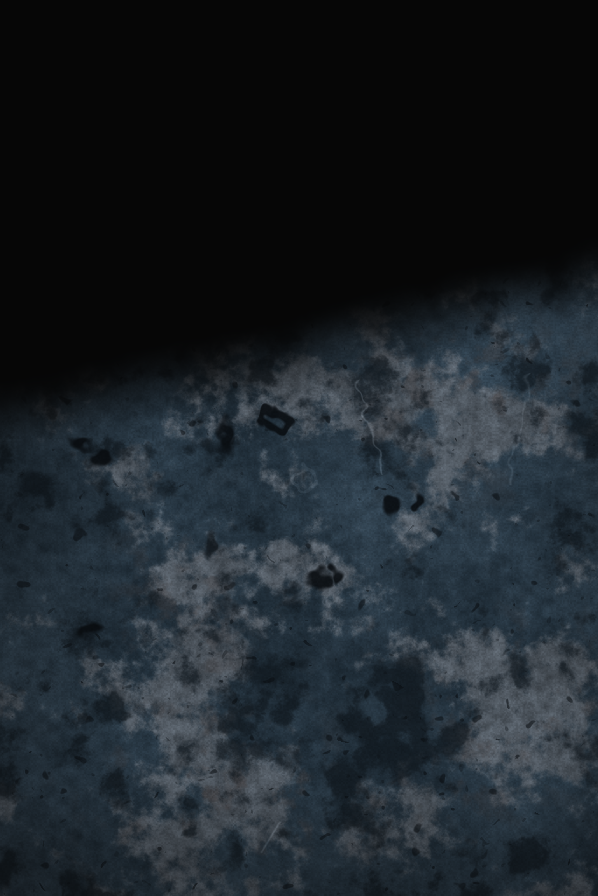
Give the GLSL for this texture, as a WebGL 1 fragment shader.

```glsl
precision highp float;
// Weathered slate-blue plaster under a slanting, soft-edged black shadow.
uniform vec2 u_resolution;

float hash(vec2 p) {
  return fract(sin(dot(p, vec2(127.1, 311.7))) * 43758.5453);
}

float noise(vec2 p) {
  vec2 i = floor(p), f = fract(p);
  f = f * f * (3.0 - 2.0 * f);
  return mix(mix(hash(i), hash(i + vec2(1.0, 0.0)), f.x),
             mix(hash(i + vec2(0.0, 1.0)), hash(i + 1.0), f.x), f.y);
}

float fbm(vec2 p) {
  float sum = 0.0, amp = 0.5;
  for (int i = 0; i < 6; i++) {
    sum += amp * noise(p);
    p = mat2(1.6, 1.2, -1.2, 1.6) * p + 7.3;
    amp *= 0.56;
  }
  return sum * 0.9;
}

// Broad soft region, 1 at its centre
float region(vec2 p, vec2 centre, vec2 radius) {
  vec2 d = (p - centre) / radius;
  return exp(-dot(d, d));
}

// Small stain with a soft rim
float blot(vec2 p, vec2 centre, vec2 radius) {
  return 1.0 - smoothstep(0.55, 1.25, length((p - centre) / radius));
}

float ring(vec2 p, vec2 centre, vec2 radius, float width) {
  float d = abs(length((p - centre) / radius) - 1.0);
  return 1.0 - smoothstep(width * 0.4, width, d);
}

float scratch(vec2 p, vec2 a, vec2 b, float width) {
  vec2 pa = p - a, ba = b - a;
  float t = clamp(dot(pa, ba) / dot(ba, ba), 0.0, 1.0);
  return 1.0 - smoothstep(0.0, width, length(pa - ba * t));
}

// Scattered specks, one candidate per grid cell
float specks(vec2 p, float scale, float density) {
  vec2 cell = floor(p * scale), f = fract(p * scale);
  vec2 centre = 0.3 + 0.4 * vec2(hash(cell + 3.1), hash(cell + 8.7));
  float radius = mix(0.08, 0.28, hash(cell + 5.9));
  float present = step(hash(cell + 1.7), density);
  return present * (1.0 - smoothstep(radius * 0.5, radius, length(f - centre)));
}

float paleAreas(vec2 p) {
  return region(p, vec2(0.53, 0.55), vec2(0.14, 0.09))
       + 0.8 * region(p, vec2(0.20, 0.33), vec2(0.07, 0.11))
       + 1.1 * region(p, vec2(0.59, 0.22), vec2(0.11, 0.08))
       + region(p, vec2(0.23, 0.11), vec2(0.12, 0.11))
       + 0.6 * region(p, vec2(0.45, 0.11), vec2(0.14, 0.05));
}

float darkAreas(vec2 p) {
  return region(p, vec2(0.39, 0.19), vec2(0.11, 0.08))
       + 1.2 * region(p, vec2(0.50, 0.04), vec2(0.10, 0.05))
       + 0.7 * region(p, vec2(0.06, 0.46), vec2(0.10, 0.08))
       + 0.8 * region(p, vec2(0.65, 0.52), vec2(0.04, 0.04))
       + 0.5 * region(p, vec2(0.02, 0.05), vec2(0.12, 0.16));
}

float stains(vec2 p) {
  float s = blot(p, vec2(0.254, 0.516), vec2(0.010, 0.019));
  s = max(s, ring(p, vec2(0.307, 0.531), vec2(0.014, 0.010), 0.6));
  s = max(s, blot(p, vec2(0.289, 0.528), vec2(0.007)));
  s = max(s, blot(p, vec2(0.358, 0.354), vec2(0.013, 0.011)));
  s = max(s, blot(p, vec2(0.376, 0.358), vec2(0.008)));
  s = max(s, blot(p, vec2(0.090, 0.505), vec2(0.014, 0.009)));
  s = max(s, blot(p, vec2(0.111, 0.486), vec2(0.014, 0.010)));
  s = max(s, blot(p, vec2(0.436, 0.437), vec2(0.010, 0.008)));
  s = max(s, blot(p, vec2(0.466, 0.440), vec2(0.006, 0.008)));
  s = max(s, blot(p, vec2(0.104, 0.297), vec2(0.016, 0.009)));
  return max(s, 0.7 * blot(p, vec2(0.234, 0.392), vec2(0.006, 0.018)));
}

void main() {
  vec2 p = gl_FragCoord.xy / u_resolution.y;
  vec2 wobble = vec2(noise(p * 95.0), noise(p * 95.0 + 31.0)) - 0.5;
  vec2 q = p + 0.012 * wobble;
  float cloud = fbm(p * 7.0 + 2.0);
  float patches = fbm(p * 19.0 + 11.0);
  float grit = fbm(p * 85.0 + 5.0);
  float pale = paleAreas(p), dark = darkAreas(p);

  // Mottled slate base
  float tone = 0.5 + 1.1 * (cloud - 0.5) + 0.9 * (grit - 0.5);
  vec3 col = mix(vec3(0.11, 0.16, 0.20), vec3(0.22, 0.295, 0.355), clamp(tone, 0.0, 1.0));

  // Worn pale plaster with a trace of rust
  float worn = smoothstep(0.53, 0.76, patches + 0.22 * pale - 0.12 * dark + 0.4 * (grit - 0.5));
  col = mix(col, vec3(0.35, 0.375, 0.405) * (0.65 + 0.7 * grit), worn * 0.8);
  float rust = smoothstep(0.52, 0.72, fbm(p * 38.0 + 23.0)) * min(pale, 1.0);
  col = mix(col, vec3(0.27, 0.23, 0.22), rust * 0.4);

  // Dark erosion, specks and stains
  float eroded = smoothstep(0.56, 0.76, fbm(p * 24.0 + 41.0) + 0.23 * dark + 0.3 * (grit - 0.5));
  float dots = specks(q, 48.0, 0.08 + 0.25 * dark) + 0.6 * specks(q + 0.37, 85.0, 0.10);
  col = mix(col, vec3(0.06, 0.09, 0.115), eroded * 0.75);
  col = mix(col, vec3(0.035, 0.05, 0.065), max(min(dots, 1.0) * 0.55, stains(q) * 0.9));

  // Fine scratches and a faint ring
  float lines = scratch(q, vec2(0.397, 0.575), vec2(0.430, 0.473), 0.0025)
              + 0.6 * scratch(q, vec2(0.592, 0.583), vec2(0.567, 0.460), 0.003)
              + scratch(p, vec2(0.312, 0.082), vec2(0.292, 0.049), 0.002)
              + 0.5 * ring(q, vec2(0.341, 0.466), vec2(0.012), 0.25);
  col += vec3(0.10, 0.105, 0.11) * lines;
  col *= 0.93 + 0.14 * hash(floor(p * 512.0));

  // Slanting shadow, then dim left and lower margins
  float depth = 0.558 + 0.235 * p.x - p.y + 0.035 * (cloud - 0.5);
  float light = smoothstep(-0.02, 0.085, depth);
  light *= mix(0.68, 1.0, smoothstep(-0.02, 0.20, p.x));
  light *= mix(0.62, 1.0, smoothstep(-0.02, 0.18, p.y));
  light *= 1.0 - 0.15 * smoothstep(0.58, 0.68, p.x);
  gl_FragColor = vec4(mix(vec3(0.022, 0.023, 0.024), col, light), 1.0);
}
```
